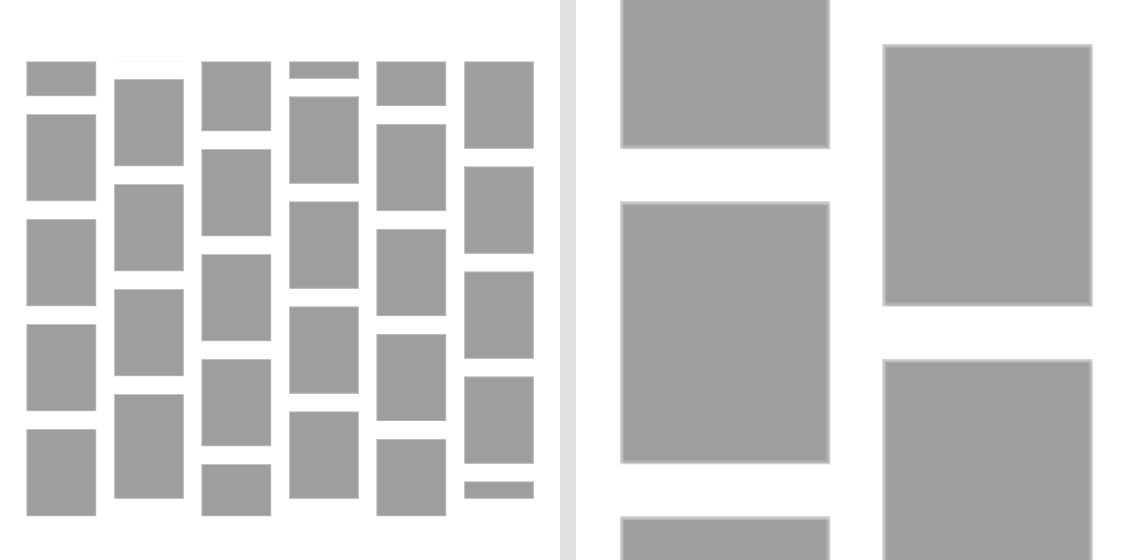
Left: the whole. Right: its middle third, enlarged.
Write a three.js fragment shader that draws this pattern.

```glsl
// Six columns of grey blocks on white, each column slid by its own amount
// and cut to a common top line and one of two bottom lines. Each block is a
// box distance, repeated by column and row, with a thin paler rim.

varying vec2 vUv;

// Lengths are in grid units; rows are measured downward from the top.
const float GRID = 64.0;           // units across the canvas
const float COLUMNS = 6.0;
const float LEFT_MARGIN = 3.0;
const float COLUMN_PITCH = 10.0;
const float BLOCK_WIDTH = 8.0;
const float ROW_PITCH = 12.0;
const float BLOCK_HEIGHT = 10.0;
const float TOP_LINE = 7.0;
const float LONG_BOTTOM = 59.0;    // columns 1, 3, 5
const float SHORT_BOTTOM = 57.0;   // columns 2, 4, 6
const vec3 SLIDE_LEFT = vec3(1.0, 9.0, 5.0);
const vec3 SLIDE_RIGHT = vec3(11.0, 2.125, 7.0);
const float RIM = 0.125;
const float SOFTNESS = 0.0625;

const vec3 PAPER = vec3(1.0);
const vec3 BLOCK = vec3(0.62);
const vec3 RIM_PALE = vec3(0.78);  // left and top
const vec3 RIM_DARK = vec3(0.70);  // right and bottom

float inside(float depth) {
  return smoothstep(-SOFTNESS, SOFTNESS, depth);
}

float columnSlide(float column) {
  vec3 slides = column < 2.5 ? SLIDE_LEFT : SLIDE_RIGHT;
  float slot = mod(column, 3.0);
  return slot < 0.5 ? slides.x : (slot < 1.5 ? slides.y : slides.z);
}

void main() {
  vec2 p = vec2(vUv.x, 1.0 - vUv.y) * GRID;

  // Column and row cell
  float column = clamp(floor((p.x - LEFT_MARGIN) / COLUMN_PITCH), 0.0, COLUMNS - 1.0);
  float slide = columnSlide(column);
  float rowTop = slide + floor((p.y - slide) / ROW_PITCH) * ROW_PITCH;
  float bottomLine = mod(column, 2.0) < 0.5 ? LONG_BOTTOM : SHORT_BOTTOM;

  // A gap that would end on the bottom line is filled by its block
  bool fillsGap = abs(rowTop + ROW_PITCH - bottomLine) < SOFTNESS;
  float height = fillsGap ? ROW_PITCH : BLOCK_HEIGHT;

  // Block cut to the column's extent
  vec2 low = vec2(LEFT_MARGIN + column * COLUMN_PITCH, max(rowTop, TOP_LINE));
  vec2 high = vec2(low.x + BLOCK_WIDTH, min(rowTop + height, bottomLine));

  // Depth inside the upper-left and lower-right pairs of sides
  vec2 fromLow = p - low;
  vec2 fromHigh = high - p;
  float depthLow = min(fromLow.x, fromLow.y);
  float depthHigh = min(fromHigh.x, fromHigh.y);

  // Rim, fill and paper
  vec3 color = mix(RIM_DARK, BLOCK, inside(depthHigh - RIM));
  color = mix(RIM_PALE, color, inside(depthLow - RIM));
  color = mix(PAPER, color, inside(min(depthLow, depthHigh)));
  gl_FragColor = vec4(color, 1.0);
}
```
